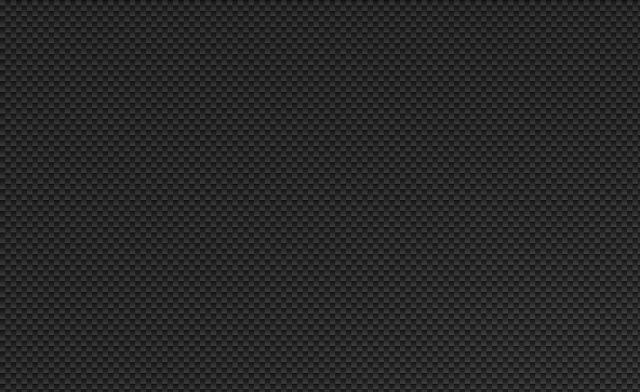
Write a WebGL 2 fragment shader that draws this texture.

```glsl
#version 300 es
precision highp float;
// Charcoal plain weave: a fine checker of raised and sunken square cells.
// Each cell fades from a dark top to a lighter foot; a faint sheen
// brightens the cloth toward the lower right corner.

#define REPEATS 59.2      // checker periods across the width
#define RAISED_TOP 0.150
#define RAISED_FOOT 0.236
#define SUNKEN_TOP 0.074
#define SUNKEN_FOOT 0.142
#define SEAM_DEPTH 0.020
#define SEAM_WIDTH 0.16   // in cells
#define WEAR 0.004        // tone variation between cells
#define SHEEN 0.12        // extra light at the lower right corner

uniform vec2 u_resolution;
out vec4 outColor;

float hash(vec2 p) {
  p = fract(p * vec2(0.1031, 0.1137));
  p += dot(p, p.yx + 33.33);
  return fract((p.x + p.y) * p.x * 41.7);
}

// Alternates between -1 and 1 on successive cells, with soft edges.
vec2 alternate(vec2 p, float soft) {
  vec2 edge = 1.0 - 4.0 * abs(fract(p * 0.5 + 0.25) - 0.5);
  return clamp(edge / soft, -1.0, 1.0);
}

void main() {
  vec2 uv = gl_FragCoord.xy / u_resolution;
  float soft = 2.0 * REPEATS / u_resolution.x;   // one sample, in cells

  // Cells are counted from the top left corner.
  vec2 p = vec2(gl_FragCoord.x, u_resolution.y - gl_FragCoord.y) * soft;
  vec2 side = alternate(p, soft);
  float raised = 0.5 + 0.5 * side.x * side.y;

  // Vertical fade, restarted softly at every row.
  float y = fract(p.y);
  float halfSoft = min(0.5 * soft, 0.45);
  float fade = y;
  fade -= smoothstep(1.0 - halfSoft, 1.0, y) * 0.5;
  fade += (1.0 - smoothstep(0.0, halfSoft, y)) * 0.5;
  float sunkenTone = mix(SUNKEN_TOP, SUNKEN_FOOT, fade);
  float raisedTone = mix(RAISED_TOP, RAISED_FOOT, fade);
  float tone = mix(sunkenTone, raisedTone, raised);

  // Shadow cast into sunken cells by the foot of the cell above.
  float seam = 1.0 - smoothstep(SEAM_WIDTH - halfSoft, SEAM_WIDTH + halfSoft, y);
  tone -= SEAM_DEPTH * seam * (1.0 - 0.7 * raised);

  // Small differences between cells, then the faint sheen.
  tone += WEAR * (hash(floor(p)) - 0.5);
  float corner = length(uv - vec2(1.0, 0.0));
  float sheen = 0.98 + SHEEN * exp(-3.0 * corner * corner);
  sheen += 0.03 * (1.0 - uv.y);
  outColor = vec4(vec3(clamp(tone * sheen, 0.0, 1.0)), 1.0);
}
```
